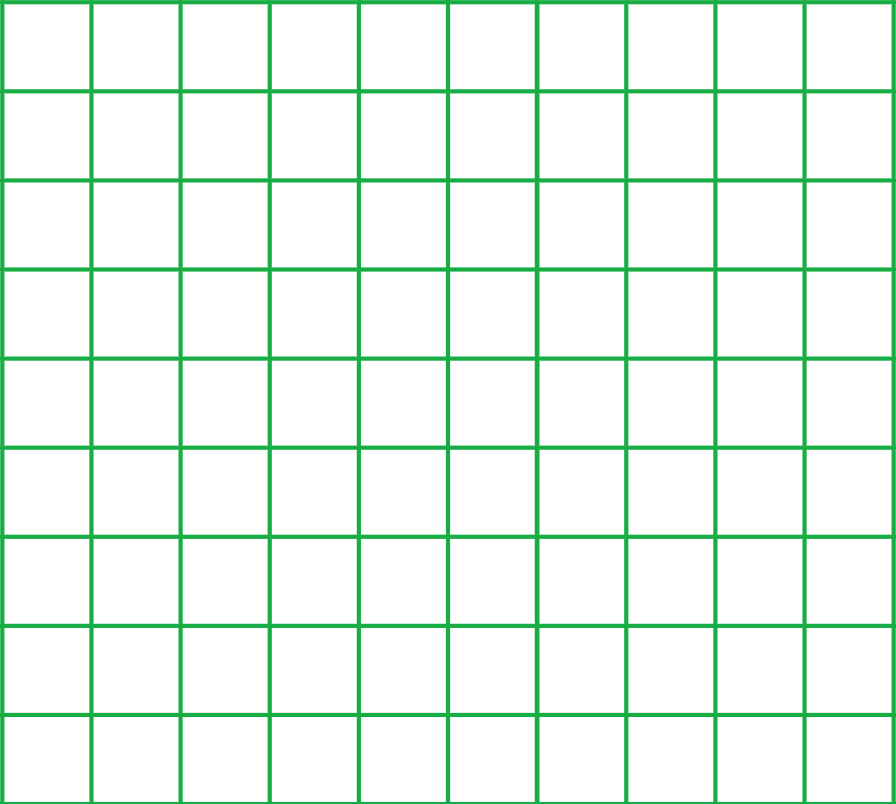
Give the GLSL for this pattern, as a WebGL 2 fragment shader.

```glsl
#version 300 es
precision highp float;
// Square-ruled green grid on white: ten cells across and nine down.
// Each axis finds its nearest rule by rounding, then the distance to that
// rule gives a smooth edged coverage. Lengths are in canvas widths.

uniform vec2 u_resolution;
out vec4 fragColor;

const vec3 PAPER = vec3(1.0);
const vec3 INK = vec3(0.09, 0.68, 0.265);
const vec2 CELLS = vec2(10.0, 9.0);
const vec2 PITCH = vec2(0.09948, 0.09943);  // spacing between rules
const vec2 MARGIN = vec2(0.0026, 0.0025);   // left and top rule centres
const float RULE_WIDTH = 0.0047;
const float HEAVY_WIDTH = 0.0053;           // one slightly thicker upright
const float HEAVY_COLUMN = 6.0;

// Box-filtered coverage of a rule at distance d from its centre.
vec2 ruleCoverage(vec2 d, vec2 width, float pixel) {
    return clamp((0.5 * width - d) / pixel + 0.5, 0.0, 1.0);
}

void main() {
    // Measure from the top left corner.
    float pixel = 1.0 / u_resolution.x;
    vec2 p = vec2(gl_FragCoord.x, u_resolution.y - gl_FragCoord.y) * pixel;

    // Nearest upright and level rule.
    vec2 index = clamp(floor((p - MARGIN) / PITCH + 0.5), vec2(0.0), CELLS);
    vec2 dist = abs(p - MARGIN - index * PITCH);

    // Rule widths, with the heavier upright picked by its column.
    float heavy = 1.0 - step(0.5, abs(index.x - HEAVY_COLUMN));
    vec2 width = vec2(mix(RULE_WIDTH, HEAVY_WIDTH, heavy), RULE_WIDTH);

    // Union of both directions.
    vec2 cover = ruleCoverage(dist, width, pixel);
    float ink = max(cover.x, cover.y);
    fragColor = vec4(mix(PAPER, INK, ink), 1.0);
}
```
